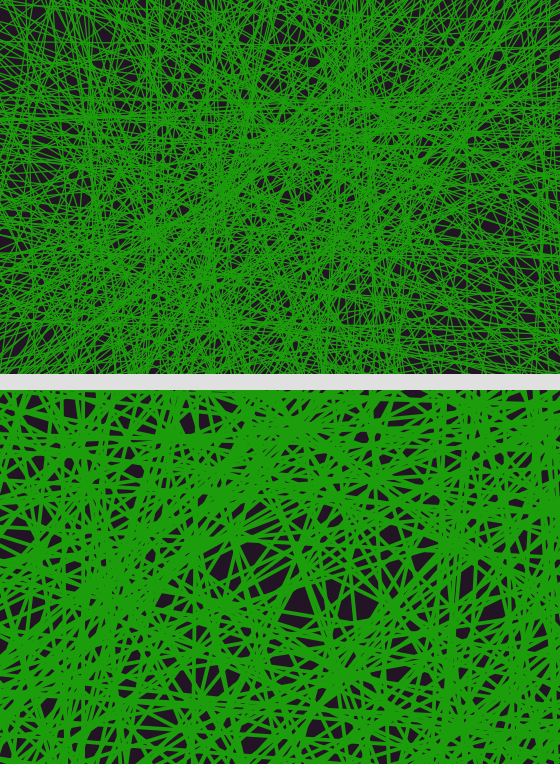
Top: the whole. Bottom: its middle third, enlarged.
Reproduce this pattern procedurally as a Shadertoy shader.

```glsl
const int LINE_COUNT = 425;
const float LINE_WIDTH = 0.0034;
const float TAU = 6.2831853;
const vec3 GROUND = vec3(0.135, 0.075, 0.145);
const vec3 GREEN = vec3(0.108, 0.615, 0.045);

// Three random values in 0..1 from one seed
vec3 hash3(float seed) {
    return fract(sin(seed * vec3(12.9898, 78.233, 39.425) + 1.7) * 43758.5453);
}

// Distance to an endless line through a point at an angle
float lineDistance(vec2 p, vec2 through, float angle) {
    return abs(dot(p - through, vec2(-sin(angle), cos(angle))));
}

// Smooth-edged coverage of a stroke, kept faint when thinner than a pixel
float strokeCoverage(float dist, float width, float pixel) {
    float edge = clamp((0.5 * width - dist) / pixel + 0.5, 0.0, 1.0);
    return min(edge, width / pixel);
}

// Share of the ground left open between all crossing lines
float openGround(vec2 p, vec2 size, float width, float pixel) {
    float open = 1.0;
    for (int i = 0; i < LINE_COUNT; i++) {
        vec3 rnd = hash3(float(i) + 1.0);
        float dist = lineDistance(p, rnd.xy * size, rnd.z * 0.5 * TAU);
        open *= 1.0 - strokeCoverage(dist, width, pixel);
    }
    return open;
}

void mainImage(out vec4 fragColor, in vec2 fragCoord) {
    // Canvas units: height is 1
    float pixel = 1.0 / iResolution.y;
    vec2 p = fragCoord * pixel;
    vec2 size = iResolution.xy * pixel;

    float open = openGround(p, size, LINE_WIDTH, pixel);
    fragColor = vec4(mix(GREEN, GROUND, open), 1.0);
}
```
